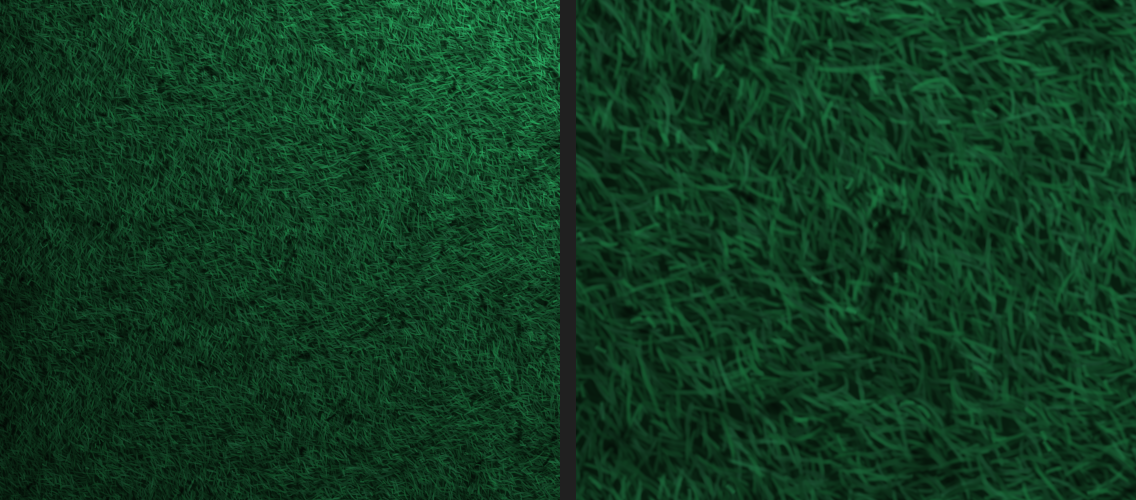
Left, the full canvas; right, a detail of the centre.
A Shadertoy shader for this texture:

```glsl
const int   FIBRE_LAYERS   = 9;
const float SHORT_CELL     = 0.012;   // cell size of the finest layer
const float LONG_CELL      = 0.022;   // cell size of the coarsest layer
const float STRAY_CELL     = 0.048;   // cell size of the long stray hairs
const float FIBRE_WIDTH    = 0.0027;
const float FIBRE_OPACITY  = 0.68;
const float DIRECTION_SPREAD = 1.9;
const float BASE_TONE      = 0.50;
const float TONE_SPREAD    = 0.95;
const float PIT_CELL       = 0.034;
const float PIT_DEPTH      = 0.72;
const float CLUMP_CONTRAST = 0.42;
const vec3  FELT_GREEN     = vec3(0.235, 1.0, 0.48);
const vec3  GREY_SHEEN     = vec3(0.035, 0.0, 0.04);

vec4 hash4(vec2 p) {
    vec4 q = fract(p.xyxy * vec4(0.1031, 0.1030, 0.0973, 0.1099));
    q += dot(q, q.wzxy + 33.33);
    return fract((q.xxyz + q.yzzw) * q.zywx);
}

// Slow waves that bend shapes and directions
vec2 sway(vec2 p) {
    return sin(p.yx * vec2(1.0, 1.3) + 1.7 * sin(p * vec2(0.6, 0.8) + vec2(0.4, 2.1)));
}

// Cellular noise: x = nearest distance, y = strength of dark pits
vec2 cellular(vec2 p) {
    vec2 id = floor(p);
    float nearest = 2.0, pit = 0.0;
    for (int y = -1; y <= 1; y++)
    for (int x = -1; x <= 1; x++) {
        vec2 cell = id + vec2(x, y);
        vec4 rnd = hash4(cell + 71.0);
        float d = length(p - cell - rnd.xy);
        nearest = min(nearest, d);
        float radius = mix(0.18, 0.48, rnd.w);
        pit = max(pit, rnd.z * rnd.z * (1.0 - smoothstep(0.0, radius, d)));
    }
    return vec2(nearest, pit);
}

// Steep on the left, flatter on the right, with local swirls
float napAngle(vec2 p) {
    return -1.15 + 0.6 * p.x + 0.4 * sway(p * 19.0).x;
}

// Lays curved hairs over the surface (x = tone, y = greyness)
vec2 layFibres(vec2 surface, vec2 p, float size, float seed, float tone,
               float density, float opacity) {
    vec2 grid = p / size + seed * vec2(17.37, 9.71);
    vec2 id = floor(grid);
    float width = max(FIBRE_WIDTH, 1.1 / iResolution.y);
    for (int y = -1; y <= 1; y++)
    for (int x = -1; x <= 1; x++) {
        vec2 cell = id + vec2(x, y);
        vec4 place = hash4(cell + seed * 13.0);
        vec4 look = hash4(cell + seed * 13.0 + 157.0);
        vec2 offset = (grid - cell - place.xy) * size;
        float angle = napAngle(p - offset) + (place.z - 0.5) * DIRECTION_SPREAD;
        float c = cos(angle), s = sin(angle);
        vec2 q = vec2(c * offset.x + s * offset.y, c * offset.y - s * offset.x);
        float halfLength = size * mix(0.5, 0.9, place.w);
        q.y += (look.z - 0.5) * 0.7 * q.x * q.x / size;
        float along = abs(q.x) / halfLength;
        float cover = (1.0 - smoothstep(0.0, width, abs(q.y)))
                    * (1.0 - smoothstep(0.55, 1.0, along))
                    * step(look.w, density);
        vec2 hair = vec2(tone + (look.x - 0.5) * TONE_SPREAD, look.y * look.y);
        surface = mix(surface, hair, cover * opacity);
    }
    return surface;
}

// Light falls from the upper right
float lighting(vec2 uv) {
    float light = 0.14 + 0.07 * uv.x + 0.06 * uv.y + 0.15 * uv.x * uv.y * uv.y;
    return light * mix(0.85, 1.0, smoothstep(0.0, 0.12, uv.x));
}

void mainImage(out vec4 fragColor, in vec2 fragCoord) {
    vec2 uv = fragCoord / iResolution.xy;
    vec2 p = fragCoord / iResolution.y;

    // Dense nap, from dark and deep to bright and high
    vec2 surface = vec2(BASE_TONE, 0.2);
    for (int i = 0; i < FIBRE_LAYERS; i++) {
        float height = float(i) / float(FIBRE_LAYERS - 1);
        float size = mix(SHORT_CELL, LONG_CELL, fract(float(i) * 0.618));
        surface = layFibres(surface, p, size, float(i) + 1.0,
                            mix(0.95, 1.45, height), 1.0, FIBRE_OPACITY);
    }

    // Clumps and small pits in the felt
    vec2 warped = p + 0.006 * sway(p * 140.0) + 0.012 * sway(p * 37.0 + 4.0);
    float clump = cellular(warped / 0.055 + 23.0).x;
    float pit = cellular(warped / PIT_CELL).y;
    surface.x *= 1.0 + CLUMP_CONTRAST * (0.48 - clump);
    surface.x *= 1.0 - PIT_DEPTH * pit;

    // Long stray hairs and short glints on top
    surface = layFibres(surface, p, STRAY_CELL, 31.0, 1.55, 0.45, 0.45);
    surface = layFibres(surface, p, 0.009, 37.0, 2.0, 0.05, 0.6);

    float green = lighting(uv) * max(surface.x, 0.12);
    vec3 color = green * FELT_GREEN;
    color += GREY_SHEEN * surface.y * smoothstep(0.08, 0.3, green);
    color.b += 0.12 * green * green;
    fragColor = vec4(color, 1.0);
}
```
